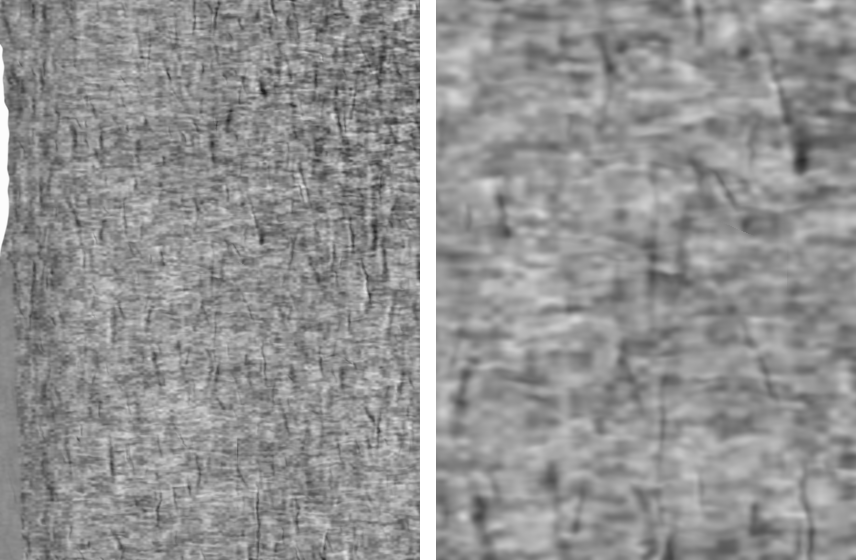
Left: the whole. Right: its middle third, enlarged.
This texture is drawn by a WebGL 2 fragment shader. Its source:

```glsl
#version 300 es
precision highp float;
// Grey tree bark: fine horizontal striations and vertical grain from stretched
// value noise, with scattered short cracks that have a dark core and a lit lip.
// The trunk is shaded in broad zones, with a bright gap at its left side.

#define BASE_TONE 0.585
#define PATCH_AMOUNT 0.13
#define LUMP_AMOUNT 0.13
#define STRIA_AMOUNT 0.20
#define GRAIN_AMOUNT 0.15
#define SPECK_AMOUNT 0.17
#define CRACK_DEPTH 0.24
#define SIDE_SHADE 0.075
#define WARP 0.012

uniform vec2 u_resolution;
out vec4 outColor;

float hash(vec2 p) {
    return fract(sin(dot(p, vec2(127.1, 311.7))) * 43758.5453);
}

// Value noise centred on zero
float noise(vec2 p) {
    vec2 i = floor(p), f = fract(p);
    f = f * f * (3.0 - 2.0 * f);
    float low = mix(hash(i), hash(i + vec2(1, 0)), f.x);
    float high = mix(hash(i + vec2(0, 1)), hash(i + vec2(1, 1)), f.x);
    return mix(low, high, f.y) - 0.5;
}

float fbm(vec2 p) {
    float sum = 0.0, amp = 0.6;
    for (int i = 0; i < 4; i++) {
        sum += amp * noise(p);
        p = p * 2.03 + 17.3;
        amp *= 0.55;
    }
    return sum;
}

// Tapered, leaning cracks, one per cell; positive in the core, negative on the lip
float cracks(vec2 p, vec2 cell, float width, float density, float seed) {
    vec2 home = floor(p / cell);
    float sum = 0.0;
    for (int y = -1; y <= 1; y++) {
        for (int x = -1; x <= 1; x++) {
            vec2 id = home + vec2(x, y);
            vec2 key = id + seed;
            if (hash(key + 3.7) > density) continue;
            vec2 jitter = vec2(hash(key), hash(key + 41.3));
            vec2 q = p - (id + jitter) * cell;
            q.x += q.y * (0.6 * hash(key + 9.1) - 0.18);
            float along = q.y / (cell.y * mix(0.2, 0.65, hash(key + 23.9)));
            float taper = max(0.0, 1.0 - along * along);
            float across = q.x / (width * mix(0.6, 1.3, hash(key + 31.1)));
            float core = exp(-across * across);
            float lip = exp(-pow(abs(across + 2.0), 2.0));
            sum += taper * mix(0.4, 1.0, hash(key + 57.7)) * (core - 0.4 * lip);
        }
    }
    return sum;
}

void main() {
    vec2 p = gl_FragCoord.xy / u_resolution.y;
    float right = u_resolution.x / u_resolution.y;

    // Broad zones of the trunk
    float side = 1.0 - smoothstep(0.09, 0.155, p.x + 0.03 * noise(p * 14.0));
    float rough = smoothstep(0.35, 0.95, p.x / right) * smoothstep(0.45, 0.85, p.y);
    float rightPart = smoothstep(0.35, 0.8, p.x / right);

    // Wobbled coordinates for grain and cracks
    vec2 wobble = vec2(fbm(p * vec2(32.0, 26.0)), fbm(p * vec2(24.0, 30.0) + 50.0));
    vec2 w = p + WARP * wobble;

    // Surface texture
    float stria = noise(w * vec2(42.0, 185.0)) + 0.5 * noise(w * vec2(75.0, 260.0) + 8.0);
    float grain = noise(w * vec2(120.0, 30.0) + 90.0);
    float lump = noise(w * vec2(48.0, 62.0) + 30.0);
    float speck = noise(p * vec2(150.0, 195.0) + 12.0);
    float detail = STRIA_AMOUNT * stria * (1.0 - 0.55 * side)
                 + GRAIN_AMOUNT * grain * (0.5 + 0.6 * side + 0.5 * rightPart)
                 + LUMP_AMOUNT * lump + SPECK_AMOUNT * speck;

    // Cracks in two sizes, drawn out on the right and crowded at the top
    float deep = cracks(w, vec2(0.042, 0.078), 0.0042, 0.55 + 0.3 * rightPart, 5.0);
    float small = cracks(w + 0.4 * WARP * wobble.yx, vec2(0.024, 0.034), 0.0034, 0.5 + 0.3 * rough, 71.0);
    float fissure = deep * (0.85 + 0.25 * rightPart) + 0.6 * small;
    fissure *= 0.75 + 0.5 * smoothstep(-0.15, 0.15, fbm(p * 7.0 + 20.0));

    float tone = BASE_TONE + PATCH_AMOUNT * fbm(p * vec2(6.0, 7.0));
    tone -= SIDE_SHADE * side + 0.045 * rough;
    tone += detail * (1.0 + 0.4 * rough) - CRACK_DEPTH * fissure;

    // Smooth strip low on the left side
    float stripEdge = mix(0.040, 0.022, p.y * 2.0) + 0.006 * noise(p * vec2(20.0, 45.0));
    float strip = (1.0 - smoothstep(-0.004, 0.006, p.x - stripEdge)) * (1.0 - smoothstep(0.48, 0.56, p.y));
    tone = mix(tone, 0.55 + 0.2 * (tone - 0.55), strip);

    // Bright gap beside the trunk
    float gapEdge = 0.018 * smoothstep(0.51, 0.63, p.y) * (1.0 - smoothstep(0.91, 0.94, p.y));
    gapEdge -= 0.009 * smoothstep(0.80, 0.82, p.y) + 0.003;
    gapEdge += 0.004 * noise(vec2(3.0, p.y * 50.0));
    float gap = 1.0 - smoothstep(-0.002, 0.002, p.x - gapEdge);
    tone = mix(tone, 0.99, gap);

    outColor = vec4(vec3(clamp(tone, 0.12, 1.0)), 1.0);
}
```
